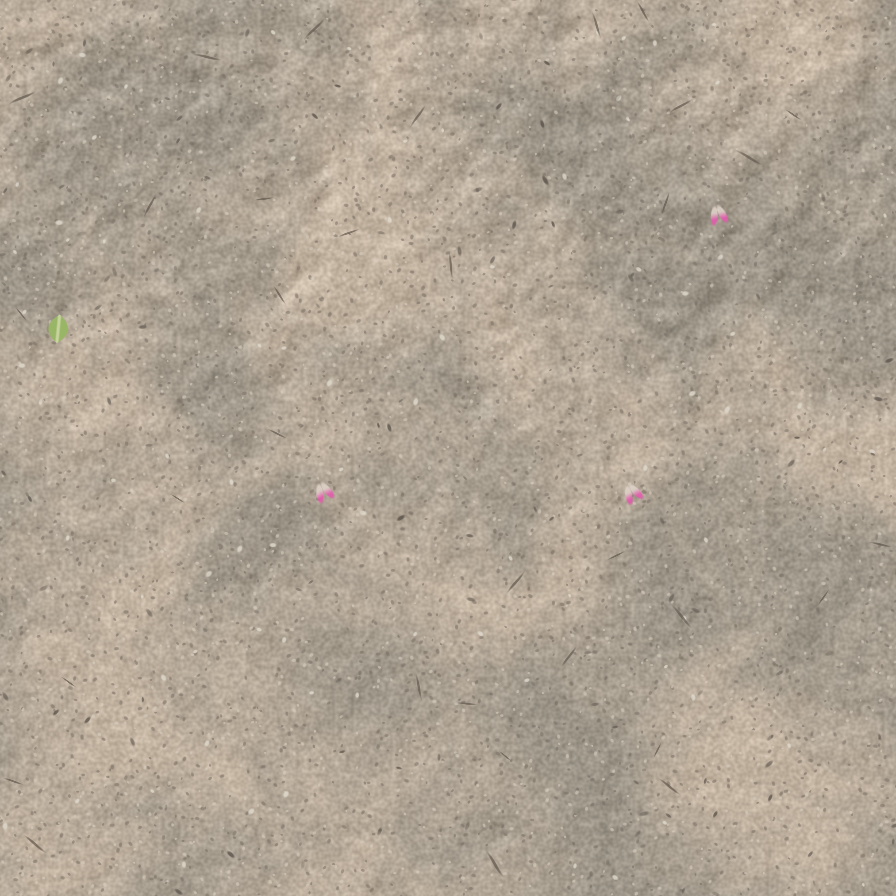
Reproduce this texture procedurally as a Shadertoy shader.

```glsl
// Trodden beach sand with damp patches, soft dents, grit, twigs and a few fallen petals.

vec2 hash2(vec2 p) {
    vec3 q = fract(p.xyx * vec3(0.1031, 0.1030, 0.0973));
    q += dot(q, q.yzx + 33.33);
    return fract((q.xx + q.yz) * q.zy);
}

vec2 rotate(vec2 p, float angle) {
    float c = cos(angle), s = sin(angle);
    return vec2(c * p.x - s * p.y, s * p.x + c * p.y);
}

float cornerSlope(vec2 cell, vec2 corner, vec2 f) {
    float angle = 6.2832 * hash2(cell + corner).x;
    return dot(vec2(cos(angle), sin(angle)), f - corner);
}

// Gradient noise, about -0.7 to 0.7
float noise(vec2 p) {
    vec2 i = floor(p), f = p - i;
    vec2 u = f * f * f * (f * (f * 6.0 - 15.0) + 10.0);
    vec2 e = vec2(1.0, 0.0);
    return mix(mix(cornerSlope(i, e.yy, f), cornerSlope(i, e.xy, f), u.x),
               mix(cornerSlope(i, e.yx, f), cornerSlope(i, e.xx, f), u.x), u.y);
}

float fbm(vec2 p) {
    float sum = 0.0, amp = 1.0;
    for (int i = 0; i < 5; i++) {
        sum += amp * noise(p);
        p = rotate(p, 0.6) * 2.03 + 17.0;
        amp *= 0.55;
    }
    return sum;
}

// Sand surface: rolling bumps with scattered oval dents
float height(vec2 p) {
    p += 0.012 * vec2(noise(p * 14.0), noise(p * 14.0 + 31.0));
    float h = noise(p * vec2(17.0, 20.0)) + 0.5 * noise(p * 38.0) + 0.22 * noise(p * 75.0);
    vec2 g = p * 19.0, cell = floor(g);
    for (int k = 0; k < 9; k++) {
        vec2 id = cell + vec2(k % 3 - 1, k / 3 - 1);
        vec2 d = rotate(g - id - hash2(id), 3.0 * hash2(id + 53.0).x);
        d.x *= 1.6;
        h -= 0.8 * hash2(id + 53.0).y * exp(-9.0 * dot(d, d));
    }
    return h;
}

// Coverage of randomly turned oval specks, one candidate per unit cell
float specks(vec2 p, float radius, float stretch, float density) {
    float cover = 0.0;
    vec2 cell = floor(p);
    for (int k = 0; k < 9; k++) {
        vec2 id = cell + vec2(k % 3 - 1, k / 3 - 1);
        vec2 pick = hash2(id + 71.0);
        vec2 d = rotate(p - id - hash2(id), 6.2832 * pick.y);
        d.y += 0.03 * sin(d.x * 7.0);
        d.x /= stretch;
        float size = radius * mix(0.5, 1.0, hash2(id + 29.0).x);
        cover = max(cover, step(pick.x, density) * (1.0 - smoothstep(0.5 * size, 1.3 * size, length(d))));
    }
    return cover;
}

void mainImage(out vec4 fragColor, in vec2 fragCoord) {
    vec2 uv = fragCoord / iResolution.y;

    // Dry warm sand against damp grey patches
    vec2 warp = 0.35 * vec2(noise(uv * 5.0 + 3.0), noise(uv * 5.0 + 47.0));
    float patches = fbm(uv * 3.6 + warp + 8.0) - 0.12 * smoothstep(0.6, 1.0, uv.y) * uv.x;
    float dry = smoothstep(-0.5, 0.5, patches);
    vec3 color = mix(vec3(0.615, 0.587, 0.537), vec3(0.765, 0.703, 0.632), dry);

    // Relief lit from the upper left, firmer towards the top
    float h = height(uv);
    float slope = h - height(uv + vec2(-0.004, 0.005));
    color += (0.12 * slope + 0.022 * h) * mix(0.6, 1.4, smoothstep(0.15, 0.9, uv.y));

    // Fine grain
    float grain = 0.09 * noise(uv * 233.0) + 0.07 * noise(uv * 131.0 + 9.0) + 0.04 * noise(uv * 61.0);
    color += grain * vec3(1.0, 0.98, 0.95);

    // Grit, pebbles and plant scraps
    float litterZone = smoothstep(-0.4, 0.4, noise(uv * 6.0 + 21.0));
    color = mix(color, vec3(0.46, 0.42, 0.38), 0.55 * specks(uv * 105.0, 0.23, 1.4, 0.24));
    color = mix(color, vec3(0.85, 0.81, 0.75), 0.60 * specks(uv * 88.0 + 5.0, 0.19, 1.2, 0.20));
    color = mix(color, vec3(0.88, 0.86, 0.81), 0.80 * specks(uv * 27.0 + 13.0, 0.08, 1.4, 0.10));
    color = mix(color, vec3(0.33, 0.30, 0.27), 0.75 * litterZone * specks(uv * 26.0 + 40.0, 0.065, 2.2, 0.28));
    color = mix(color, vec3(0.38, 0.34, 0.30), 0.70 * specks(uv * 13.0 + 60.0, 0.022, 9.0, 0.20));

    // Petal pairs, pale at the top and pink at the tip
    for (int i = 0; i < 3; i++) {
        vec2 seed = vec2(float(i) * 7.0 + 2.0, 5.0);
        vec2 d = rotate(uv - mix(vec2(0.3), vec2(0.85), hash2(seed)), hash2(seed + 3.0).x - 0.5);
        float side = abs(d.x) - 0.0045 + 0.25 * d.y;
        float petal = 1.0 - smoothstep(0.7, 1.2, length(vec2(side / 0.0042, d.y / 0.0105)));
        vec3 petalColor = mix(vec3(0.89, 0.35, 0.68), vec3(0.87, 0.82, 0.78), smoothstep(-0.006, 0.004, d.y));
        color = mix(color, petalColor, 0.9 * petal);
    }

    // One green leaf with a pale midrib
    vec2 leaf = rotate(uv - vec2(0.065, 0.633), 0.1);
    float blade = abs(leaf.x) - 0.011 * (1.0 - pow(leaf.y / 0.016, 2.0));
    vec3 leafColor = mix(vec3(0.78, 0.83, 0.62), vec3(0.60, 0.71, 0.40), smoothstep(0.0005, 0.003, abs(leaf.x)));
    color = mix(color, leafColor, 1.0 - smoothstep(-0.001, 0.001, blade));

    fragColor = vec4(clamp(color, 0.0, 1.0), 1.0);
}
```
